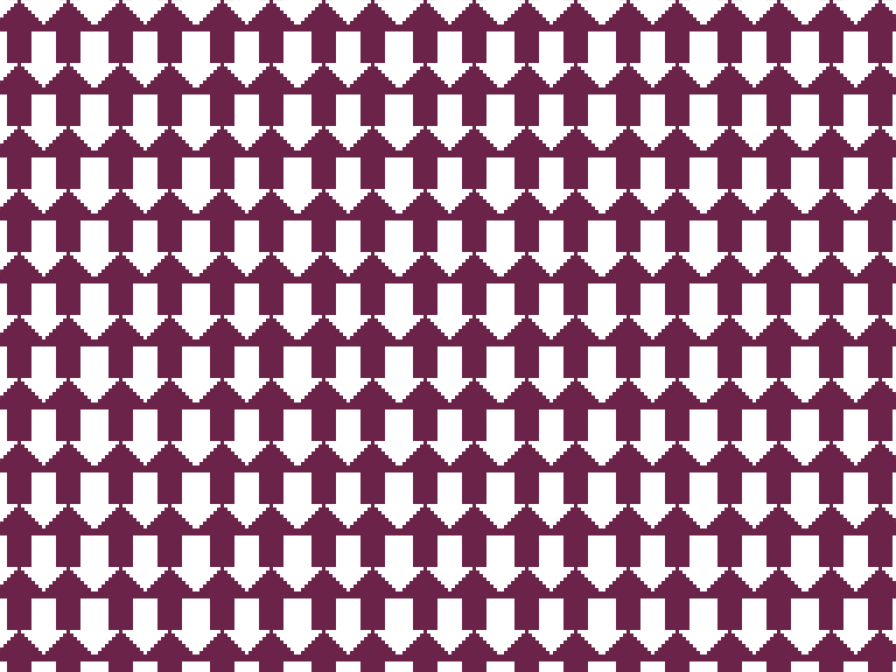
Write a Shadertoy shader that draws this pattern.

```glsl
// Interlocking stepped arrows: plum arrows point up, white gaps point down.
// Each square stitch of a coarse grid is plum or white by its distance to the
// nearest arrow axis; neighbouring stitches are blended to smooth the edges.

const float STITCHES_DOWN = 192.0;  // stitches over the canvas height
const float PAIR_WIDTH = 29.0;      // two arrows, spaced 14 and 15 stitches
const float ARROW_SPACING = 14.0;
const float FIRST_AXIS = 5.0;
const float ARROW_HEIGHT = 18.0;
const float HEAD_HEIGHT = 9.0;
const float SHAFT_HALF = 3.0;
const float EDGE_PIXELS = 0.71;     // half width of the edge blend

const vec3 PLUM = vec3(0.420, 0.137, 0.287);
const vec3 WHITE = vec3(1.0);

// Stitches from a column to the nearest arrow axis
float axisDistance(float column) {
    float x = mod(column - FIRST_AXIS + 0.5, PAIR_WIDTH) - 0.5;
    return min(min(abs(x), PAIR_WIDTH - x), abs(x - ARROW_SPACING));
}

// 1 where a stitch belongs to an arrow; rows count down from the top
float arrowStitch(vec2 stitch) {
    float row = mod(stitch.y + 0.5, ARROW_HEIGHT) - 0.5;
    float halfWidth = row < HEAD_HEIGHT - 0.5 ? row : SHAFT_HALF;
    return step(axisDistance(stitch.x), halfWidth + 0.25);
}

// Blend of the four nearest stitches, sharp except near their borders
float arrowCoverage(vec2 p, float softness) {
    vec2 corner = floor(p - 0.5);
    vec2 t = smoothstep(0.5 - softness, 0.5 + softness, p - 0.5 - corner);
    float upper = mix(arrowStitch(corner), arrowStitch(corner + vec2(1.0, 0.0)), t.x);
    float lower = mix(arrowStitch(corner + vec2(0.0, 1.0)), arrowStitch(corner + 1.0), t.x);
    return mix(upper, lower, t.y);
}

void mainImage(out vec4 fragColor, in vec2 fragCoord) {
    // Stitch units, measured from the upper left
    float scale = STITCHES_DOWN / iResolution.y;
    vec2 p = vec2(fragCoord.x, iResolution.y - fragCoord.y) * scale;
    float softness = min(EDGE_PIXELS * scale, 0.5);

    fragColor = vec4(mix(WHITE, PLUM, arrowCoverage(p, softness)), 1.0);
}
```
